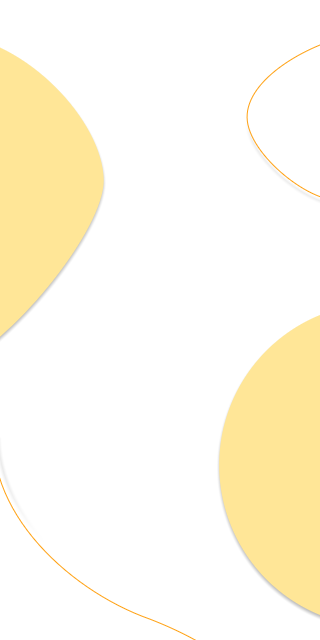
Reproduce this background procedurally as a WebGL 1 fragment shader.

```glsl
precision highp float;
// White page with two pale yellow blobs and two thin orange outlines, each with
// a soft grey shadow. Edges are cubic curves measured by short segments and a
// circle; positions use a grid 384 wide and 768 high with y pointing down.
uniform vec2 u_resolution;

const vec2 GRID = vec2(384.0, 768.0);
const vec3 PAPER = vec3(1.0);
const vec3 YELLOW = vec3(1.0, 0.902, 0.592);
const vec3 ORANGE = vec3(1.0, 0.63, 0.07);
const vec3 SHADOW = vec3(0.3);
const float OVERRUN = 1.12; // carries a curve past the canvas edge
const int SEGMENTS = 28;

vec2 cubic(vec2 a, vec2 b, vec2 c, vec2 d, float t) {
  float s = 1.0 - t;
  return s * s * s * a + 3.0 * s * s * t * b + 3.0 * s * t * t * c + t * t * t * d;
}

float segmentDistance(vec2 p, vec2 a, vec2 b) {
  vec2 ab = b - a;
  float h = clamp(dot(p - a, ab) / dot(ab, ab), 0.0, 1.0);
  return length(p - a - h * ab);
}

// x: distance to the curve, y: 1 when the point lies left of it
vec2 curve(vec2 p, vec2 a, vec2 b, vec2 c, vec2 d, float tEnd) {
  float nearest = 1e4;
  float leftSide = 0.0;
  vec2 from = a;
  for (int i = 1; i <= SEGMENTS; i++) {
    vec2 to = cubic(a, b, c, d, tEnd * float(i) / float(SEGMENTS));
    nearest = min(nearest, segmentDistance(p, from, to));
    if ((from.y <= p.y) != (to.y <= p.y)) {
      float x = mix(from.x, to.x, (p.y - from.y) / (to.y - from.y));
      if (p.x < x) leftSide = 1.0;
    }
    from = to;
  }
  return vec2(nearest, leftSide);
}

// Signed distance to the rounded wedge entering from the left
float leftBlob(vec2 p) {
  vec2 tip = vec2(124.5, 217.0);
  vec2 upper = curve(p, tip, vec2(124.0, 160.0), vec2(66.0, 88.0), vec2(0.0, 57.0), OVERRUN);
  vec2 lower = curve(p, tip, vec2(124.0, 262.0), vec2(62.0, 350.0), vec2(0.0, 404.0), OVERRUN);
  return min(upper.x, lower.x) * (1.0 - 2.0 * max(upper.y, lower.y));
}

// Signed distance to the disc entering from the right
float rightDisc(vec2 p) {
  return length(p - vec2(457.4, 558.0)) - 194.4;
}

// Distance to the open loop at the upper right
float upperLoop(vec2 p) {
  vec2 tip = vec2(296.5, 141.0);
  float above = curve(p, tip, vec2(296.0, 105.0), vec2(340.0, 72.0), vec2(384.0, 54.0), OVERRUN).x;
  float below = curve(p, tip, vec2(297.0, 176.0), vec2(346.0, 222.0), vec2(384.0, 236.0), OVERRUN).x;
  return min(above, below);
}

// Distance to the long sweep at the lower left
float lowerSweep(vec2 p) {
  vec2 joint = vec2(180.0, 743.0);
  float arc = curve(p, vec2(-8.0, 530.0), vec2(-5.0, 628.0), vec2(92.0, 712.0), joint, 1.0).x;
  float tail = curve(p, joint, vec2(198.0, 750.0), vec2(216.0, 758.0), vec2(236.0, 769.0), OVERRUN).x;
  return min(arc, tail);
}

float coverage(float dist, float pixel) {
  return clamp(0.5 - dist / pixel, 0.0, 1.0);
}

float softness(float dist, float blur) {
  return 1.0 - smoothstep(-blur, blur, dist);
}

void main() {
  vec2 p = gl_FragCoord.xy / u_resolution * GRID;
  p.y = GRID.y - p.y;
  float pixel = GRID.x / u_resolution.x;
  float lineHalf = 0.6;
  vec3 color = PAPER;

  // Filled shapes over shadows dropped downward
  vec2 drop = vec2(0.0, 3.0);
  float blobShade = softness(leftBlob(p - drop), 3.5);
  float discShade = softness(rightDisc(p - drop), 3.5);
  color = mix(color, SHADOW, 0.38 * max(blobShade, discShade));
  color = mix(color, YELLOW, coverage(leftBlob(p), pixel));
  color = mix(color, YELLOW, coverage(rightDisc(p), pixel));

  // Faint shadows of the outlines: only the loop's lower side and the sweep's start
  float loopShade = softness(upperLoop(p - vec2(0.0, 5.0)) - 1.0, 3.0);
  loopShade *= smoothstep(140.0, 175.0, p.y);
  float sweepShade = softness(lowerSweep(p - vec2(6.0, -3.0)) - 1.5, 3.0);
  sweepShade *= 1.0 - smoothstep(560.0, 660.0, p.y);
  color = mix(color, SHADOW, 0.13 * max(loopShade, sweepShade));

  // Thin orange outlines
  float outline = min(upperLoop(p), lowerSweep(p)) - lineHalf;
  color = mix(color, ORANGE, coverage(outline, pixel));

  gl_FragColor = vec4(color, 1.0);
}
```
